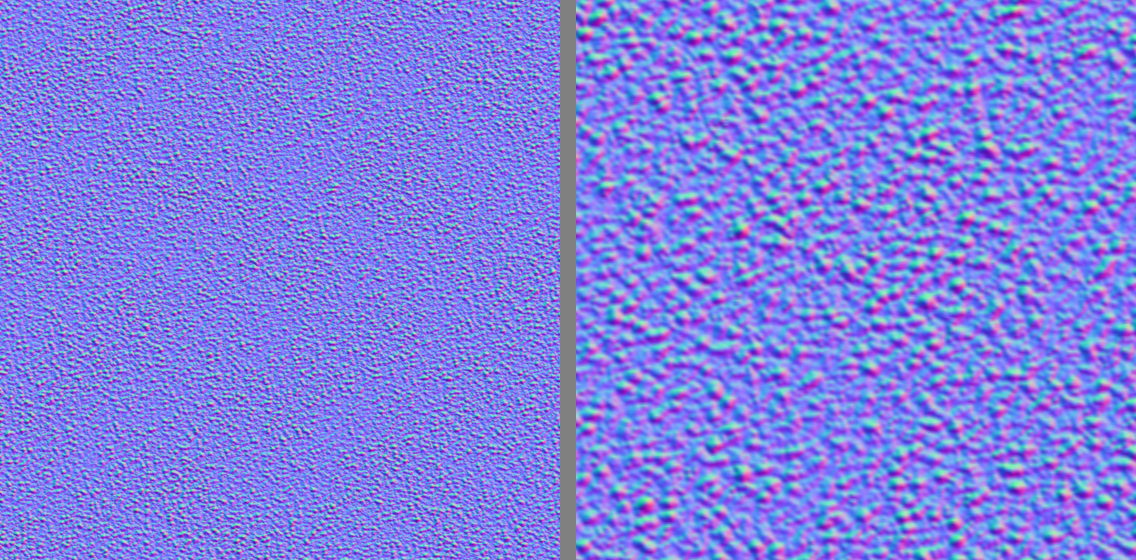
Left: the whole. Right: its middle third, enlarged.
A WebGL 1 fragment shader for this texture map:

```glsl
precision highp float;
// Tangent-space normal map of fine, grainy stucco with scattered steep bumps.

uniform vec2 u_resolution;

#define GRAINS 185.0       // grain rows across the canvas
#define STRETCH 1.25       // grain length relative to its height
#define TILT 0.22          // direction of the long axis, in radians
#define RELIEF 1.12        // overall slope strength
#define BASE_HEIGHT 0.27   // height shared by all grains
#define PEAK_HEIGHT 1.00   // extra height of the rare tall grains
#define PEAK_RARITY 6.0    // higher values leave fewer tall grains
#define FINE_SCALE 2.1     // frequency of the fine layer
#define FINE_RELIEF 0.65   // slope share of the fine layer
#define PATCHINESS 0.07    // slow variation of roughness
#define SOFTNESS 0.0029    // width of the smoothing footprint

vec3 hash3(vec2 cell) {
  vec3 q = fract(cell.xyx * vec3(0.1031, 0.1030, 0.0973));
  q += dot(q, q.yxz + 33.33);
  return fract((q.xxy + q.yzz) * q.zyx);
}

// Downhill slope of a field of round bumps, one jittered bump per cell.
vec2 bumpSlope(vec2 p) {
  vec2 cell = floor(p);
  vec2 slope = vec2(0.0);
  for (int j = -1; j <= 1; j++) {
    for (int i = -1; i <= 1; i++) {
      vec2 id = cell + vec2(float(i), float(j));
      vec3 rnd = hash3(id + 217.0);
      vec2 d = p - id - rnd.xy;
      float falloff = max(0.0, 1.0 - dot(d, d));
      float height = BASE_HEIGHT + PEAK_HEIGHT * pow(rnd.z, PEAK_RARITY);
      slope += 6.0 * height * falloff * falloff * d;
    }
  }
  return slope;
}

// Roughness drifts gently between calm and coarse areas.
float roughness(vec2 uv) {
  float wave = sin(uv.x * 17.0 + 2.3 * sin(uv.y * 11.0))
             + sin(uv.y * 23.0 + 1.9 * sin(uv.x * 14.0 + 1.0))
             + 0.6 * sin(dot(uv, vec2(41.0, -35.0)) + 2.0 * sin(uv.y * 29.0));
  return 1.0 + PATCHINESS * wave;
}

vec3 stuccoNormal(vec2 uv) {
  float c = cos(TILT), s = sin(TILT);
  mat2 toGrain = mat2(c, -s, s, c);
  vec2 squeeze = vec2(1.0 / STRETCH, 1.0);
  vec2 p = toGrain * uv * squeeze * GRAINS;
  vec2 slope = bumpSlope(p) + FINE_RELIEF * bumpSlope(p * FINE_SCALE + 57.3);
  // Multiplying from the left applies the inverse rotation.
  slope = (slope * squeeze) * toGrain;
  return normalize(vec3(slope * RELIEF * roughness(uv), 1.0));
}

void main() {
  vec2 uv = gl_FragCoord.xy / min(u_resolution.x, u_resolution.y);
  vec3 normal = vec3(0.0);
  // Average a 3 by 3 footprint, which softens and mutes the steep grains.
  for (int j = -1; j <= 1; j++) {
    for (int i = -1; i <= 1; i++) {
      vec2 offset = vec2(float(i), float(j)) * SOFTNESS / 3.0;
      normal += stuccoNormal(uv + offset);
    }
  }
  gl_FragColor = vec4(0.5 + 0.5 * normal / 9.0, 1.0);
}
```
